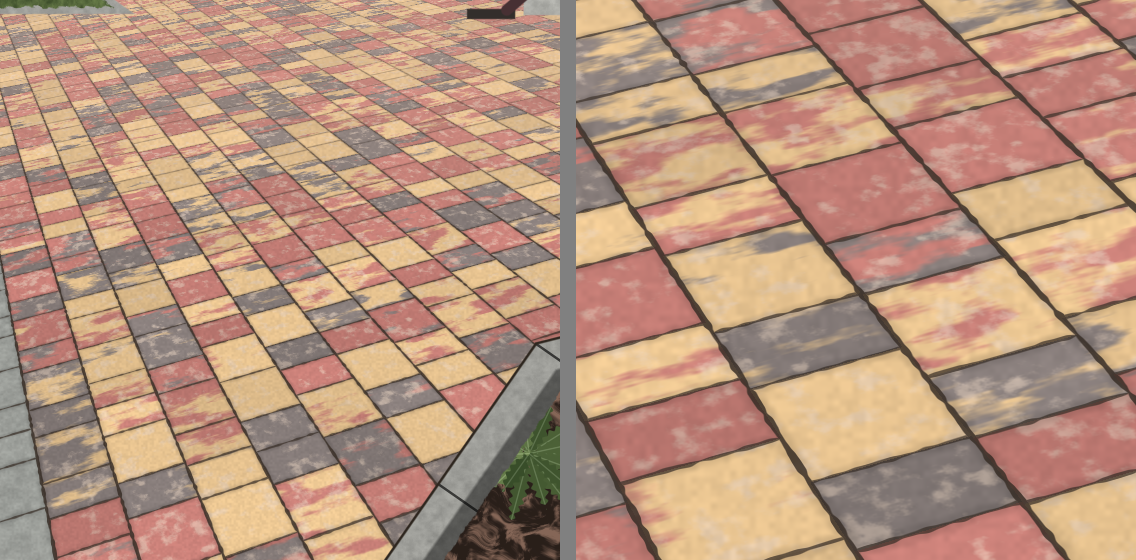
Left: the whole. Right: its middle third, enlarged.
Give the GLSL for this texture, as a Shadertoy shader.

```glsl
// Weathered block paving in perspective: straight columns of long and short pavers
// stained yellow, red and charcoal, with a kerb, leaf litter and weeds at the edges.
// A projective map gives paving coordinates; hashes choose each paver's size and tint.

float hash(vec2 p) {
    return fract(sin(dot(p, vec2(127.1, 311.7))) * 43758.5);
}

float noise(vec2 p) {
    vec2 i = floor(p), f = fract(p);
    f = f * f * (3.0 - 2.0 * f);
    return mix(mix(hash(i), hash(i + vec2(1, 0)), f.x),
               mix(hash(i + vec2(0, 1)), hash(i + vec2(1, 1)), f.x), f.y);
}

float fbm(vec2 p) {
    float sum = 0.0, amp = 0.53;
    for (int i = 0; i < 4; i++) {
        sum += amp * noise(p);
        p = p * 2.1 + 17.3;
        amp *= 0.5;
    }
    return sum;
}

// Coverage of a thin line, fading when it is narrower than a pixel
float seam(float d, float halfWidth, float px) {
    return (1.0 - smoothstep(halfWidth - px * 0.6, halfWidth + px * 0.6, d))
         * min(1.0, 2.0 * halfWidth / px);
}

vec3 stainColor(float k) {
    vec3 yellow = vec3(0.90, 0.76, 0.56), red = vec3(0.77, 0.49, 0.46);
    vec3 charcoal = vec3(0.53, 0.49, 0.48);
    return k < 0.40 ? yellow : k < 0.76 ? red : charcoal;
}

vec3 paving(vec2 p) {
    // Ground plane: u counts columns, v counts pairs of pavers
    float depth = p.y + 0.11 * p.x + 0.344;
    float u = (p.x - 0.184 * p.y + 0.084) / (0.1088 * depth);
    float v = 7.14 * (p.y + 0.329 * p.x - 1.0) / depth;
    vec2 px = vec2(fwidth(u), fwidth(v) * 1.6);

    // Each pair is one long and one short paver in random order
    float column = floor(u);
    float run = v + hash(vec2(column, 7.0));
    float pair = floor(run), f = run - pair;
    float split = hash(vec2(column, pair)) < 0.5 ? 0.4 : 0.6;
    vec2 id = vec2(column, pair * 2.0 + step(split, f));

    // Two stains, streaked across the paver
    vec2 offset = 40.0 * vec2(hash(id + 3.1), hash(id + 8.7));
    float streak = fbm(vec2(u * 1.8, v * 8.0) + offset);
    float blend = smoothstep(0.40, 0.62, streak + 0.35 * (hash(id + 5.3) - 0.65));
    vec3 color = mix(stainColor(hash(id + 1.7)), stainColor(hash(id + 9.2)), blend);
    float scuff = fbm(vec2(u, v * 1.6) * 7.0 + offset);
    color = mix(color, vec3(0.88, 0.80, 0.73), 0.55 * smoothstep(0.50, 0.80, scuff));
    color *= 0.93 + 0.12 * hash(id + 6.4);

    // Plain grey border beyond the first column
    if (u < 0.0) color = vec3(0.62, 0.63, 0.61) * (0.88 + 0.2 * scuff);

    // Ragged joints
    float rough = 0.022 * (noise(vec2(u, v * 1.6) * 14.0) - 0.5);
    float across = min(fract(u), 1.0 - fract(u)) + rough;
    float along = min(min(f, 1.0 - f), abs(f - split)) * 1.6 + rough;
    float joint = max(seam(across, 0.020, px.x), 0.85 * seam(along, 0.017, px.y));
    color *= 1.0 - 0.10 * (1.0 - smoothstep(0.02, 0.09, min(across, along)));
    color = mix(color, vec3(0.22, 0.18, 0.15), 0.85 * joint);
    color *= 0.96 + 0.08 * noise(p * 260.0);
    return mix(color, vec3(0.87, 0.74, 0.66), 0.22 * smoothstep(0.5, 0.0, p.y));
}

// Leaf litter with a rosette of weeds
vec3 garden(vec2 p, float px) {
    float litter = fbm(p * vec2(38.0, 52.0) + 3.0 * noise(p * 25.0));
    vec3 color = mix(vec3(0.16, 0.12, 0.10), vec3(0.52, 0.40, 0.34), smoothstep(0.42, 0.72, litter));
    for (int i = 0; i < 18; i++) {
        float n = float(i), angle = n * 2.4;
        vec2 dir = vec2(cos(angle), sin(angle));
        float reach = 0.035 + 0.035 * hash(vec2(n, 2.0));
        vec2 q = p - vec2(0.945, 0.81) - dir * reach;
        q = vec2(dot(q, dir), dot(q, vec2(-dir.y, dir.x)));
        float tooth = 0.003 * sin(q.x * 420.0);
        float leaf = abs(q.y) + tooth - 0.013 * (1.0 - q.x * q.x / (reach * reach));
        vec3 green = mix(vec3(0.22, 0.30, 0.16), vec3(0.44, 0.53, 0.32), hash(vec2(n, 4.0)));
        green += 0.12 * seam(abs(q.y), 0.0012, px);
        color = mix(color, green, smoothstep(px, -px, leaf));
    }
    return color;
}

void mainImage(out vec4 fragColor, in vec2 fragCoord) {
    vec2 p = fragCoord / iResolution.xy;
    p.y = 1.0 - p.y; // measured down from the far edge
    float px = 1.0 / iResolution.y;
    vec3 color = paving(p);
    float grain = fbm(p * 90.0);
    vec3 concrete = vec3(0.63, 0.63, 0.61) * (0.85 + 0.25 * grain);

    // Near kerb: top, shaded side, then soil
    float d = min((p.x - 0.957 + 0.696 * (p.y - 0.618)) / 1.218, p.y + 0.25 * p.x - 0.855);
    float t = fract((dot(p, vec2(-0.571, 0.82)) - 0.262) / 0.305);
    vec3 kerb = mix(concrete, concrete * 0.55, smoothstep(0.050, 0.057, d));
    kerb *= 1.0 - 0.65 * seam(min(t, 1.0 - t) * 0.305, 0.0022, px);
    color = mix(color, vec3(0.18, 0.15, 0.12), smoothstep(-0.006, -0.003, d));
    color = mix(color, kerb, smoothstep(-px, px, d));
    color = mix(color, garden(p, px), smoothstep(-px, px, d - 0.083 - 0.008 * (grain - 0.5)));

    // Far left: kerbed patch of grass
    float patchEdge = max(p.y - 0.025, (p.x - 0.205 - 1.4 * p.y) * 0.58);
    vec3 grass = mix(vec3(0.20, 0.26, 0.14), vec3(0.46, 0.54, 0.32), fbm(p * vec2(110.0, 70.0)));
    color = mix(color, concrete, smoothstep(px, -px, patchEdge));
    color = mix(color, grass, smoothstep(px, -px, patchEdge + 0.012 + 0.012 * (grain - 0.5)));

    // Far right: drain grate, wall footing and downpipe
    vec2 g = abs(p - vec2(0.877, 0.025)) - vec2(0.043, 0.009);
    color = mix(color, vec3(0.20, 0.18, 0.17), smoothstep(px, -px, max(g.x, g.y)));
    color = mix(color, concrete * 1.1, smoothstep(px, -px, max(0.935 - p.x, p.y - 0.027)));
    vec2 pipe = p - vec2(0.905, 0.018), axis = vec2(0.035, -0.03);
    float along = clamp(dot(pipe, axis) / dot(axis, axis), 0.0, 1.0);
    color = mix(color, vec3(0.28, 0.19, 0.20), smoothstep(px, -px, length(pipe - axis * along) - 0.010));

    fragColor = vec4(color, 1.0);
}
```
